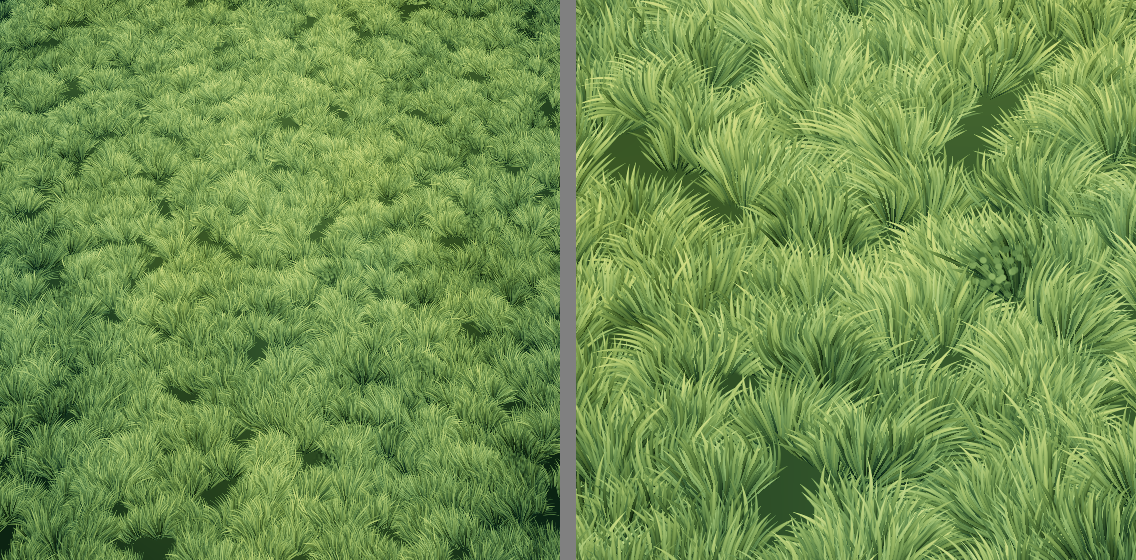
Left, the full canvas; right, a detail of the centre.
This texture is drawn by a WebGL 2 fragment shader. Its source:

```glsl
#version 300 es
precision highp float;

#define TUFT_SPACING vec2(0.058, 0.030)
#define TUFT_REACH 0.075
#define ROOT_SPREAD vec2(0.034, 0.012)
#define BLADE_HALF_WIDTH 0.0018
#define BLADES_PER_RADIAN 15.0
#define BLADE_LAYERS 7
#define FAN_ANGLE 0.95
#define CONTRAST 0.85
#define BLADE_VARIATION 0.75
#define SHADOW_COLOR vec3(0.11, 0.21, 0.09)
#define LIGHT_COLOR vec3(0.64, 0.75, 0.43)
#define CLOVER_SHARE 0.2

uniform vec2 u_resolution;
out vec4 fragColor;

float hash(vec2 p) {
    return fract(sin(dot(p, vec2(127.1, 311.7))) * 43758.5453);
}

vec3 hash3(vec2 p) {
    return vec3(hash(p), hash(p + 19.3), hash(p + 47.7));
}

float noise(vec2 p) {
    vec2 i = floor(p), f = fract(p);
    f = f * f * (3.0 - 2.0 * f);
    return mix(mix(hash(i), hash(i + vec2(1, 0)), f.x),
               mix(hash(i + vec2(0, 1)), hash(i + vec2(1, 1)), f.x), f.y);
}

// Draws one tuft of curved blades over the shade (x: tone, y: warmth)
vec2 drawTuft(vec2 shade, vec2 q, vec2 id, float light, float pixel) {
    vec3 h = hash3(id);
    vec2 shift = vec2(hash(vec2(id.y, 5.0)), 0.0);
    vec2 root = (id + h.xy - shift) * TUFT_SPACING;
    vec2 toPixel = q - root;
    if (toPixel.y < 0.0 || length(toPixel) > TUFT_REACH + 0.02) return shade;

    float lean = 0.7 * root.x + 1.0 * (noise(root * 13.0) - 0.5) + 0.4 * (h.z - 0.5);
    float tuftTone = light + 0.18 * (hash(id + 71.0) - 0.5);
    tuftTone += 0.3 * (noise(root * vec2(15.0, 24.0) + 9.0) - 0.5);

    for (int k = 0; k < BLADE_LAYERS; k++) {
        float layer = float(k);
        float depth = layer / float(BLADE_LAYERS - 1);
        vec3 v = hash3(id + layer * 3.7);
        vec2 d = toPixel - ROOT_SPREAD * vec2(v.x - 0.5, v.y);
        float r = length(d);
        if (d.y < 0.0 || r > TUFT_REACH) continue;
        float height = r / TUFT_REACH;
        float angle = atan(d.x, d.y) - lean - 1.3 * (v.z - 0.5) * height * height;
        float phase = layer * 0.37;
        float slot = floor(angle * BLADES_PER_RADIAN + phase);
        vec3 b = hash3(vec2(slot + layer * 53.0, id.x * 7.0 + id.y * 31.0));
        float axis = (slot + 0.5 + 0.4 * (b.x - 0.5) - phase) / BLADES_PER_RADIAN;
        if (abs(axis) > FAN_ANGLE) continue;

        // Blade profile, tapering from its base to its tip
        float base = mix(0.030, 0.002, depth) + 0.008 * b.y;
        float span = (0.024 + 0.013 * b.z) * (1.0 - 0.25 * axis * axis);
        float s = (r - base) / span;
        if (s < 0.0 || s > 1.0) continue;
        float across = (angle - axis) * r;
        float halfWidth = BLADE_HALF_WIDTH * (1.0 - s * s) * (0.6 + 0.6 * b.y);
        float cover = clamp((halfWidth - abs(across)) / pixel + 0.5, 0.0, 1.0);
        cover *= smoothstep(0.0, 0.12, s);

        // Dark at the root and edges, bright along the upper middle
        float tone = tuftTone + CONTRAST * (height - 0.52) + 0.2 * (s - 0.5);
        tone += BLADE_VARIATION * (b.x - 0.5);
        tone += 0.1 - 0.32 * smoothstep(0.1, 1.0, abs(across) / BLADE_HALF_WIDTH);
        shade = mix(shade, vec2(tone, b.y - 0.5), cover);
    }
    return shade;
}

// Scattered patches of small round leaves among dark gaps
vec2 drawClover(vec2 shade, vec2 q, float light, float pixel) {
    vec2 patchUv = q / vec2(0.16, 0.15);
    vec3 h = hash3(floor(patchUv) + 83.0);
    if (h.z > CLOVER_SHARE) return shade;
    vec2 offset = (fract(patchUv) - 0.35 - 0.3 * h.xy) * vec2(0.16, 0.15);
    float mask = smoothstep(0.04, 0.016, length(offset) + 0.02 * noise(q * 110.0));
    shade.x -= 0.22 * mask;
    for (int k = 0; k < 3; k++) {
        float layer = float(k);
        vec2 leafUv = q / 0.0075 + layer * 0.39;
        leafUv.x += hash(vec2(floor(leafUv.y), layer));
        vec3 leaf = hash3(floor(leafUv) + layer * 29.0);
        float dist = length(fract(leafUv) - 0.35 - 0.3 * leaf.xy) * 0.0075;
        float disc = smoothstep(pixel, -pixel, dist - 0.0022) * step(0.4, leaf.z);
        shade = mix(shade, vec2(light + 1.1 * (leaf.z - 0.72), -0.2), mask * disc);
    }
    return shade;
}

void main() {
    vec2 p = (gl_FragCoord.xy - vec2(0.5 * u_resolution.x, 0.0)) / u_resolution.y;

    // Tufts shrink and flatten with distance
    float scale = 1.15 - 0.4 * p.y;
    vec2 q = vec2(p.x / scale, 2.5 / scale);
    float pixel = 1.0 / (u_resolution.y * scale);

    // Broad light, strongest in the upper middle
    float light = 0.54 + 0.2 * smoothstep(0.0, 0.85, p.y);
    light -= 0.95 * p.x * p.x + 0.2 * smoothstep(0.88, 1.05, p.y);
    light += 0.12 * (noise(q * 9.0) - 0.5);

    // Rows are painted from the back to the front
    vec2 shade = vec2(light - 0.45, 0.0);
    float row = floor(q.y / TUFT_SPACING.y);
    for (int j = 0; j < 4; j++) {
        float y = row - float(j);
        float column = floor(q.x / TUFT_SPACING.x + hash(vec2(y, 5.0)));
        for (int i = -2; i <= 2; i++)
            shade = drawTuft(shade, q, vec2(column + float(i), y), light, pixel);
    }
    shade = drawClover(shade, q, light, pixel);

    // Tone to colour, greener in the middle and warmer in the light
    float tone = clamp(shade.x, -0.1, 1.3);
    vec3 color = mix(SHADOW_COLOR, LIGHT_COLOR, tone);
    color.g += 0.14 * tone * (1.0 - tone);
    float warmth = 0.6 * shade.y + (light - 0.6) + 0.5 * (noise(q * 6.0 + 31.0) - 0.5);
    color += warmth * vec3(0.06, 0.01, -0.07);
    fragColor = vec4(clamp(color, 0.0, 1.0), 1.0);
}
```
